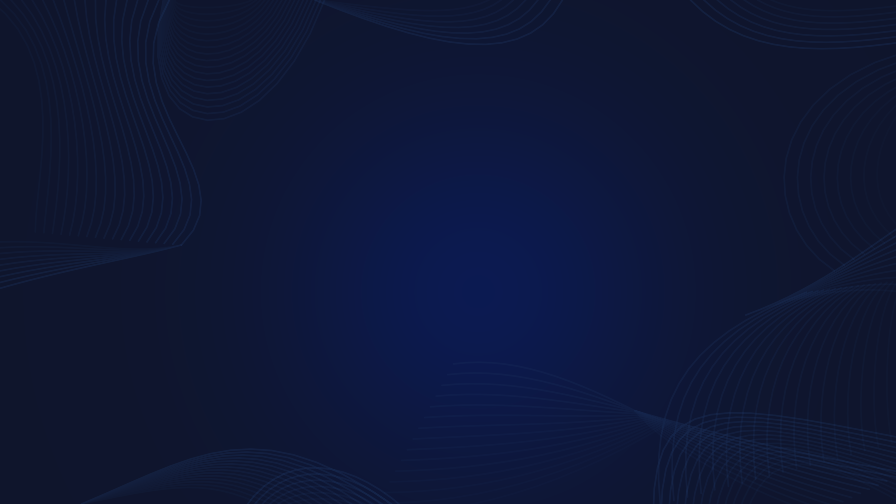
Write a Shadertoy shader that draws this background.

```glsl
#define GLOW_CENTER vec2(94.9, 42.1)
#define GLOW_RADIUS 38.0
#define EDGE_COLOR vec3(0.058, 0.083, 0.174)
#define GLOW_COLOR vec3(0.045, 0.102, 0.318)
#define LINE_COLOR vec3(0.105, 0.195, 0.365)
#define LINE_OPACITY 0.36
#define LINE_HALF_WIDTH 0.07
#define INNER_FADE 0.35
#define SEGMENTS 14

// All lengths are in hundredths of the canvas height.
struct Curve { vec2 a, b, c, d; };

vec2 bezier(Curve k, float t) {
    float s = 1.0 - t;
    return s * s * s * k.a + 3.0 * s * s * t * k.b + 3.0 * s * t * t * k.c + t * t * t * k.d;
}

float segmentDistance(vec2 p, vec2 a, vec2 b) {
    vec2 pa = p - a, ba = b - a;
    return length(pa - ba * clamp(dot(pa, ba) / max(dot(ba, ba), 1e-5), 0.0, 1.0));
}

float curveDistance(vec2 p, Curve k) {
    float d = 1e5;
    vec2 previous = k.a;
    for (int i = 1; i <= SEGMENTS; i++) {
        vec2 next = bezier(k, float(i) / float(SEGMENTS));
        d = min(d, segmentDistance(p, previous, next));
        previous = next;
    }
    return d;
}

// Strands blended evenly from an outer curve to a fainter inner one.
float ribbon(vec2 p, int strands, Curve o, Curve n) {
    float pixel = 100.0 / iResolution.y;
    vec2 low = min(min(min(o.a, o.b), min(o.c, o.d)), min(min(n.a, n.b), min(n.c, n.d)));
    vec2 high = max(max(max(o.a, o.b), max(o.c, o.d)), max(max(n.a, n.b), max(n.c, n.d)));
    if (any(lessThan(p, low - 1.0)) || any(greaterThan(p, high + 1.0))) return 0.0;

    float ink = 0.0;
    for (int i = 0; i < strands; i++) {
        float s = float(i) / float(strands - 1);
        Curve k = Curve(mix(o.a, n.a, s), mix(o.b, n.b, s), mix(o.c, n.c, s), mix(o.d, n.d, s));
        float coverage = 1.0 - smoothstep(LINE_HALF_WIDTH, LINE_HALF_WIDTH + pixel, curveDistance(p, k));
        ink = max(ink, coverage * mix(1.0, INNER_FADE, s));
    }
    return ink;
}

float leftRibbons(vec2 p) {
    // Tall wave and its tail
    float ink = ribbon(p, 18,
        Curve(vec2(33.6, 100), vec2(21, 79), vec2(50, 65), vec2(36, 51.4)),
        Curve(vec2(-2, 100), vec2(14, 88), vec2(7, 65), vec2(7, 54)));
    ink += ribbon(p, 9,
        Curve(vec2(0, 42.8), vec2(14, 46.8), vec2(25.5, 48.6), vec2(36, 51.4)),
        Curve(vec2(0, 52), vec2(14, 52.5), vec2(25.5, 49), vec2(36, 51.4)));
    // Hanging loops
    ink += 0.7 * ribbon(p, 18,
        Curve(vec2(32.4, 100), vec2(25.5, 70), vec2(52, 66.4), vec2(64.4, 100)),
        Curve(vec2(34.7, 100), vec2(34.7, 98), vec2(46, 98), vec2(50, 100)));
    // Low hills
    ink += ribbon(p, 14,
        Curve(vec2(16.2, 0), vec2(39.4, 9.7), vec2(51, 19), vec2(78.7, -0.7)),
        Curve(vec2(16.2, 0), vec2(34.7, 4), vec2(41.7, 5), vec2(53, -0.7)));
    ink += ribbon(p, 6,
        Curve(vec2(48.6, -0.7), vec2(56.7, 11), vec2(69.4, 8.6), vec2(80, -0.7)),
        Curve(vec2(55.6, -0.7), vec2(60, 1.6), vec2(67, 1.6), vec2(72, -0.7)));
    return ink;
}

float rightRibbons(vec2 p) {
    // Shallow bowls along the top
    float ink = ribbon(p, 7,
        Curve(vec2(62.5, 100), vec2(85.6, 90.7), vec2(104, 86), vec2(111.6, 100)),
        Curve(vec2(62.5, 100), vec2(79, 98), vec2(90, 96.5), vec2(97, 100)));
    ink += ribbon(p, 7,
        Curve(vec2(137, 100), vec2(148, 88.4), vec2(164, 89.6), vec2(179.4, 91.7)),
        Curve(vec2(153, 100), vec2(160, 97), vec2(169, 97.7), vec2(179.4, 99)));
    // Faint side arcs
    ink += 0.6 * ribbon(p, 8,
        Curve(vec2(179.4, 89.6), vec2(150.5, 81.5), vec2(150.5, 56), vec2(165.5, 46.3)),
        Curve(vec2(179.4, 79), vec2(173.6, 72), vec2(171, 61), vec2(179.4, 54)));
    // Ridge and its falling folds
    ink += ribbon(p, 10,
        Curve(vec2(179.4, 55.6), vec2(171, 50), vec2(162, 42.6), vec2(148, 37.5)),
        Curve(vec2(179.4, 42), vec2(170, 43.3), vec2(160, 42), vec2(148, 37.5)));
    ink += 0.8 * ribbon(p, 18,
        Curve(vec2(160, 42), vec2(139, 34), vec2(128.5, 23.6), vec2(131, 0)),
        Curve(vec2(179.4, 44.4), vec2(176, 40), vec2(175, 21), vec2(177, 12)));
    // Long sweep along the bottom
    ink += 0.7 * ribbon(p, 15,
        Curve(vec2(90, 27.8), vec2(102, 29.4), vec2(113.4, 24.8), vec2(126, 18.5)),
        Curve(vec2(74, -2), vec2(92.6, -2), vec2(111, 3), vec2(133, 16.2)));
    ink += ribbon(p, 11,
        Curve(vec2(126, 18.5), vec2(141, 14), vec2(160, 9.7), vec2(179.4, 6.2)),
        Curve(vec2(126, 18.5), vec2(132, 11), vec2(148, 3), vec2(162, -2)));
    // Corner mound
    ink += ribbon(p, 13,
        Curve(vec2(129.6, -2), vec2(129.6, 23.6), vec2(143.5, 20), vec2(179.4, 13)),
        Curve(vec2(148, -2), vec2(153, 12), vec2(162, 9.7), vec2(179.4, 0)));
    return ink;
}

void mainImage(out vec4 fragColor, in vec2 fragCoord) {
    vec2 p = 100.0 * fragCoord / iResolution.y;
    vec2 q = (p - GLOW_CENTER) / GLOW_RADIUS;
    vec3 color = mix(EDGE_COLOR, GLOW_COLOR, exp(-dot(q, q)));
    float ink = min(leftRibbons(p) + rightRibbons(p), 1.4);
    fragColor = vec4(mix(color, LINE_COLOR, LINE_OPACITY * ink), 1.0);
}
```
